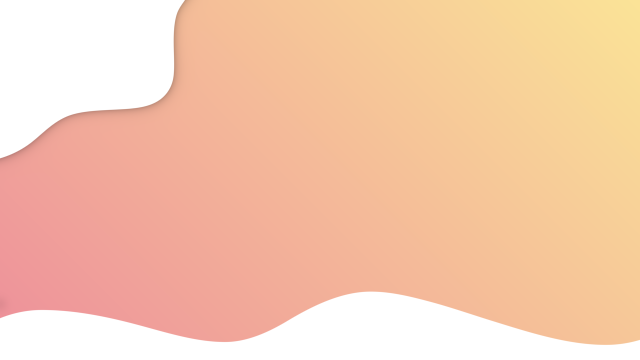
This background is drawn by a Shadertoy shader. Its source:

```glsl
// A diagonal pink-to-yellow gradient sheet between two white wavy shapes.
// Each wavy edge is a smooth cubic curve; the corner one is measured along
// a diagonal axis, and its slope-corrected distance also drives a soft shadow.

// Knots are (position, height, slope), in units of canvas height.
const vec3 LOWER_WAVE[10] = vec3[10](
    vec3(0.0, 0.116, 0.40), vec3(0.116, 0.139, 0.0), vec3(0.370, 0.101, -0.26),
    vec3(0.625, 0.050, 0.0), vec3(0.799, 0.109, 0.60), vec3(1.030, 0.190, 0.0),
    vec3(1.198, 0.161, -0.27), vec3(1.366, 0.109, -0.31),
    vec3(1.683, 0.042, 0.0), vec3(1.778, 0.056, 0.30));

const vec3 CORNER_WAVE[10] = vec3[10](
    vec3(-0.440, 0.440, 0.54), vec3(-0.299, 0.484, 0.10), vec3(-0.139, 0.509, 0.40),
    vec3(-0.005, 0.606, 0.90), vec3(0.096, 0.691, 0.67), vec3(0.204, 0.722, -0.13),
    vec3(0.274, 0.691, -0.82), vec3(0.367, 0.598, -1.0),
    vec3(0.449, 0.532, -0.54), vec3(0.514, 0.514, -0.18));

// Height and slope of the cubic curve at x, extended straight past its ends.
vec2 curve(vec3 knots[10], float x) {
    vec3 first = knots[0];
    vec2 result = vec2(first.y + (x - first.x) * first.z, first.z);
    for (int i = 0; i < 9; i++) {
        vec3 a = knots[i], b = knots[i + 1];
        if (x < a.x) break;
        float span = b.x - a.x;
        float t = min((x - a.x) / span, 1.0), s = 1.0 - t;
        float height = mix(a.y, b.y, t * t * (3.0 - 2.0 * t))
                     + span * t * s * (s * a.z - t * b.z);
        float slope = 6.0 * t * s * (b.y - a.y) / span
                    + s * (1.0 - 3.0 * t) * a.z + t * (3.0 * t - 2.0) * b.z;
        result = vec2(height + b.z * max(x - b.x, 0.0), slope);
    }
    return result;
}

// Approximate signed distance, positive above the curve.
float curveDistance(vec3 knots[10], vec2 p) {
    vec2 c = curve(knots, p.x);
    return (p.y - c.x) / sqrt(1.0 + c.y * c.y);
}

void mainImage(out vec4 fragColor, in vec2 fragCoord) {
    vec2 p = fragCoord / iResolution.y;
    float pixel = 1.0 / iResolution.y;

    // Diagonal gradient
    float along = (p.x + p.y) / (1.0 + iResolution.x / iResolution.y);
    vec3 color = mix(vec3(0.930, 0.560, 0.605), vec3(0.983, 0.892, 0.592), along);

    // Soft shadow cast by the corner shape
    vec2 diagonal = vec2(p.x + p.y - 1.0, p.x - p.y + 1.0);
    float corner = curveDistance(CORNER_WAVE, diagonal) * 0.7071;
    color *= 1.0 - 0.22 * exp(-max(corner, 0.0) / 0.011);

    // Faint shade at the left edge
    color *= 1.0 - 0.06 * exp(-dot(p - vec2(0.0, 0.155), p - vec2(0.0, 0.155)) / 0.0004);

    // White shapes
    float lower = curveDistance(LOWER_WAVE, p);
    float sheet = smoothstep(-0.7 * pixel, 0.7 * pixel, min(lower, corner));
    fragColor = vec4(mix(vec3(1.0), color, sheet), 1.0);
}
```
